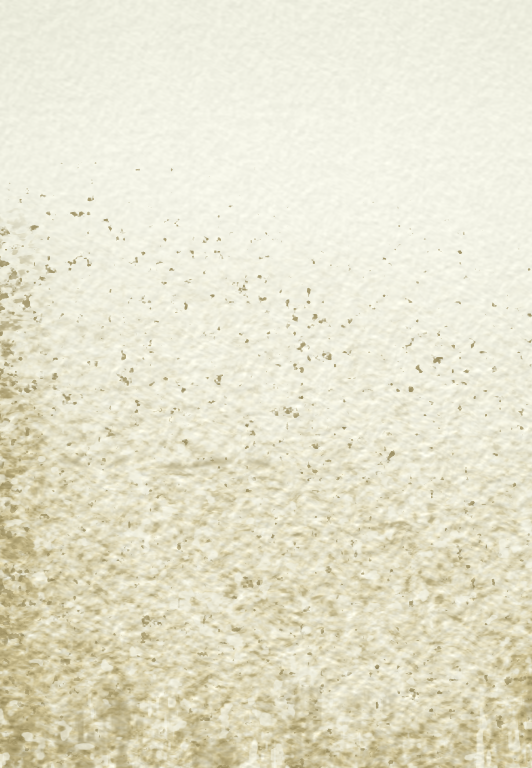
Write a Shadertoy shader that draws this texture.

```glsl
// Cream woven cloth with worn gold paint gathering toward the left and lower edges.

const vec3 CREAM = vec3(0.958, 0.958, 0.908);
const vec3 SHADE = vec3(0.895, 0.898, 0.830);
const vec3 GOLD = vec3(0.800, 0.750, 0.570);
const vec3 DARK_GOLD = vec3(0.590, 0.535, 0.350);

float hash(vec2 cell) {
    vec3 q = fract(vec3(cell.xyx) * 0.1031);
    q += dot(q, q.yzx + 33.33);
    return fract((q.x + q.y) * q.z);
}

float noise(vec2 p) {
    vec2 cell = floor(p);
    vec2 f = fract(p);
    f = f * f * (3.0 - 2.0 * f);
    float low = mix(hash(cell), hash(cell + vec2(1.0, 0.0)), f.x);
    float high = mix(hash(cell + vec2(0.0, 1.0)), hash(cell + 1.0), f.x);
    return mix(low, high, f.y);
}

float fbm(vec2 p) {
    float sum = 0.0;
    float weight = 0.5;
    for (int i = 0; i < 3; i++) {
        sum += weight * noise(p);
        p = p * 1.9 + 7.3;
        weight *= 0.55;
    }
    return sum / 0.926;
}

float bell(float x, float width) {
    return exp(-x * x / (width * width));
}

// Raised stitches: staggered bumps broken up by fine fibre
float weave(vec2 p) {
    vec2 q = p + 0.010 * vec2(noise(p * 30.0), noise(p * 30.0 + 31.0));
    float stitch = sin(q.x * 400.0 + q.y * 190.0) * sin(q.y * 430.0);
    return fbm(q * vec2(85.0, 125.0)) + 0.10 * stitch;
}

// Paint density from 0 (bare cloth) to about 1 (solid gold)
float paintDensity(vec2 uv, vec2 p) {
    float y = uv.y + 0.09 * (uv.x - 0.4) + 0.06 * (fbm(p * 8.0) - 0.5);
    float wash = 0.12 * smoothstep(0.76, 0.50, y) + 0.30 * smoothstep(0.54, 0.26, y)
        + 0.20 * smoothstep(0.22, 0.02, y);
    float left = 0.34 * bell(uv.x, 0.075) * smoothstep(0.74, 0.42, uv.y);
    float corner = 0.35 * bell(1.0 - uv.x, 0.05) * smoothstep(0.24, 0.08, uv.y);
    float bare = 0.20 * bell(uv.x - 0.70, 0.20) * bell(uv.y - 0.10, 0.045);
    return clamp(wash + left + corner - bare, 0.0, 1.0);
}

// Small scattered chips, thinning out above the slanted paint front
float flecks(vec2 uv, vec2 p) {
    float front = uv.y + 0.13 * uv.x;
    float amount = smoothstep(0.87, 0.70, front);
    float left = bell(uv.x, 0.06) * smoothstep(0.82, 0.72, uv.y);
    float cluster = noise(p * 16.0 + 4.0) + noise(p * 34.0 + 9.0) - 1.0;
    float threshold = 0.84 - 0.13 * amount - 0.13 * left - 0.08 * cluster;
    float chip = fbm(p * vec2(112.0, 122.0) + 19.0);
    return smoothstep(threshold, threshold + 0.14, chip) * smoothstep(0.0, 0.25, amount);
}

// A broken horizontal fold through the painted area
float crease(vec2 uv, vec2 p) {
    float line = uv.y - 0.39 - 0.020 * (noise(vec2(p.x * 13.0, 2.0)) - 0.5);
    float span = smoothstep(0.08, 0.16, uv.x) * smoothstep(0.60, 0.40, uv.x);
    return bell(line, 0.005) * span * smoothstep(0.25, 0.65, noise(p * 70.0));
}

void mainImage(out vec4 fragColor, in vec2 fragCoord) {
    vec2 uv = fragCoord / iResolution.xy;
    vec2 p = fragCoord / iResolution.y;

    // Cloth, softly shaded at the top and sides
    float topShade = smoothstep(0.78, 1.0, uv.y);
    float sideShade = bell(uv.x, 0.20) + 0.5 * bell(1.0 - uv.x, 0.15);
    vec3 color = mix(CREAM, SHADE, 0.35 * topShade + 0.25 * sideShade);

    // Paint catches unevenly on the threads
    float density = paintDensity(uv, p);
    vec2 wander = p + 0.008 * vec2(noise(p * 40.0), noise(p * 40.0 + 13.0));
    float grain = fbm(wander * vec2(92.0, 150.0) + 51.0);
    float paint = density * (1.0 + 2.3 * (grain - 0.5));
    color = mix(color, GOLD, clamp(paint * 1.15, 0.0, 1.0));

    // Dark residue between threads and scattered chips
    float residue = smoothstep(0.58, 0.88, grain) * density * 0.85;
    float leftResidue = bell(uv.x, 0.06) * smoothstep(0.78, 0.60, uv.y)
        * smoothstep(0.48, 0.74, grain) * 0.60;
    float chips = flecks(uv, p) * mix(0.85, 0.60, density);
    float dark = max(max(residue, leftResidue), chips);
    dark = max(dark, 0.50 * crease(uv, p));
    color = mix(color, DARK_GOLD, clamp(dark, 0.0, 1.0));

    // Ragged vertical brush marks along the foot
    float rim = 0.085 + 0.08 * (noise(vec2(p.x * 32.0, 3.0)) - 0.5);
    float foot = smoothstep(rim + 0.02, rim - 0.03, uv.y);
    float streak = 0.55 * noise(p * vec2(75.0, 10.0)) + 0.45 * noise(p * vec2(190.0, 70.0));
    float sides = 0.45 + 0.55 * max(bell(uv.x, 0.40), bell(1.0 - uv.x, 0.08));
    color = mix(color, DARK_GOLD, foot * sides * 0.50 * smoothstep(0.38, 0.75, streak));
    color = mix(color, CREAM, foot * 0.65 * smoothstep(0.34, 0.20, streak));

    // Raking light over the threads, plus pale worn patches
    float relief = weave(p) - weave(p + vec2(-0.0015, 0.0030));
    color += relief * mix(0.055, 0.20, smoothstep(0.80, 0.30, uv.y));
    float worn = smoothstep(0.62, 0.76, fbm(p * vec2(58.0, 72.0) + 83.0));
    color = mix(color, CREAM, 0.65 * worn * smoothstep(0.02, 0.30, density));
    color += 0.030 * (noise(p * 210.0) - 0.5);

    fragColor = vec4(clamp(color, 0.0, 1.0), 1.0);
}
```
